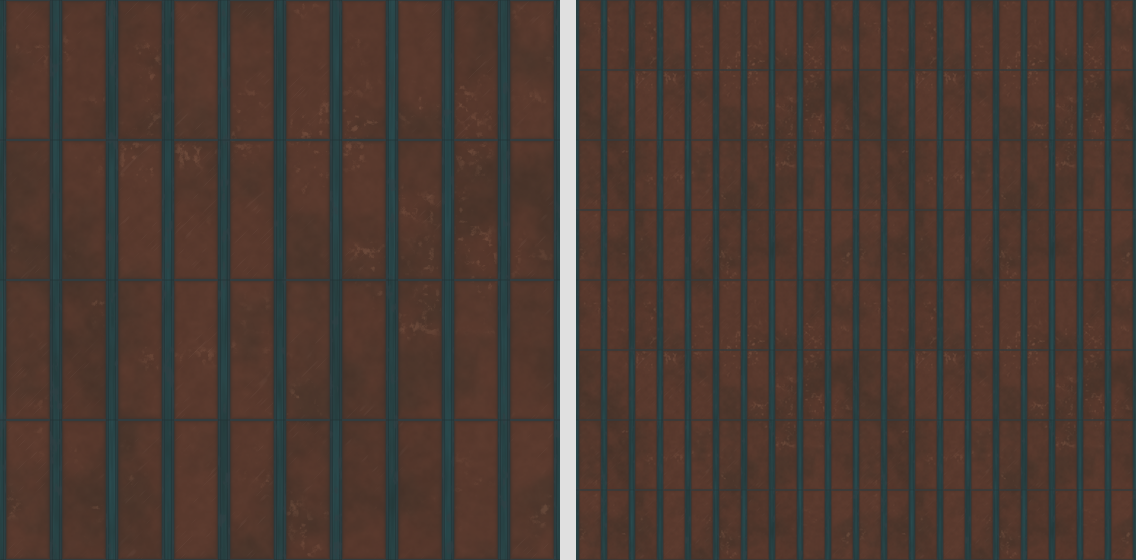
Left: one tile. Right: repeated 2 by 2.
Write a Shadertoy shader that draws this texture.

```glsl
// Rust-brown upright panels, ten across and four down, held by teal metal rails
// with thin slate joints between the rows. Distances to the grid lines shape the
// rails and joints; wrapping value noise adds stains, grain, specks and scratches.

const vec2 REPEATS = vec2(10.0, 4.0);
const float RAIL_HALF = 0.0110;
const float FACE_HALF = 0.0064;
const float JOINT_HALF = 0.0016;

const vec3 PANEL = vec3(0.347, 0.222, 0.176);
const vec3 PANEL_STAIN = vec3(0.285, 0.205, 0.165);
const vec3 PANEL_RIM = vec3(0.235, 0.192, 0.170);
const vec3 RUST = vec3(0.385, 0.225, 0.165);
const vec3 TEAL = vec3(0.160, 0.285, 0.300);
const vec3 TEAL_DARK = vec3(0.150, 0.238, 0.242);
const vec3 SLATE = vec3(0.195, 0.250, 0.268);
const vec3 GROOVE = vec3(0.130, 0.190, 0.200);

float hash(vec2 p) {
    vec3 q = fract(vec3(p.xyx) * 0.1031);
    q += dot(q, q.yzx + 33.33);
    return fract((q.x + q.y) * q.z);
}

// Value noise on a lattice that wraps after a whole number of cells
float noise(vec2 uv, vec2 cells, float seed) {
    vec2 p = uv * cells;
    vec2 i = floor(p);
    vec2 f = p - i;
    f = f * f * (3.0 - 2.0 * f);
    vec2 a = mod(i, cells);
    vec2 b = mod(i + 1.0, cells);
    return mix(mix(hash(a + seed), hash(vec2(b.x, a.y) + seed), f.x),
               mix(hash(vec2(a.x, b.y) + seed), hash(b + seed), f.x), f.y);
}

float fbm(vec2 uv, vec2 cells, float seed) {
    float sum = 0.0;
    float gain = 0.5;
    for (int k = 0; k < 5; k++) {
        sum += gain * noise(uv, cells, seed + float(k) * 17.0);
        cells *= 2.0;
        gain *= 0.5;
    }
    return sum / 0.96875;
}

// Smooth coverage of the band |d| < halfWidth
float band(float d, float halfWidth, float blur) {
    return 1.0 - smoothstep(halfWidth - blur, halfWidth + blur, abs(d));
}

vec3 panelColor(vec2 uv, vec2 edge, float tone) {
    float stain = fbm(uv, vec2(9.0), 3.0);
    float grain = fbm(uv, vec2(64.0), 41.0);
    vec3 col = mix(PANEL, PANEL_STAIN, smoothstep(0.42, 0.78, stain) * 0.85);
    col *= 0.97 + 0.05 * tone + 0.11 * (grain - 0.5);

    // Pale specks gathered in a few patches
    float patches = smoothstep(0.56, 0.76, fbm(uv, vec2(11.0), 90.0));
    float specks = smoothstep(0.56, 0.78, fbm(uv, vec2(96.0), 63.0));
    col += vec3(0.085, 0.065, 0.050) * patches * specks;

    // Faint diagonal scratches; whole-number shear keeps the wrap
    vec2 slant = vec2(uv.x + uv.y, uv.y - uv.x);
    float scratch = smoothstep(0.80, 0.97, noise(slant, vec2(24.0, 260.0), 7.0));
    col += 0.022 * scratch * smoothstep(0.5, 0.7, noise(uv, vec2(13.0), 29.0));

    // Warm rim, then grime close to the frame
    float rim = min(edge.x, edge.y + 0.001);
    float ragged = 0.0035 + 0.004 * stain;
    col = mix(col, RUST, 0.30 * exp(-rim / 0.008) * (1.0 - stain));
    return mix(col, PANEL_RIM, 0.9 * exp(-max(rim, 0.0) / ragged * 1.7));
}

vec3 railColor(vec2 uv, float d, float tone, float blur) {
    float wear = fbm(uv, vec2(60.0, 20.0), 12.0);
    float streak = noise(uv, vec2(420.0, 16.0), 52.0);
    float fade = clamp(0.2 + 0.6 * tone + 0.8 * (wear - 0.5), 0.0, 1.0);
    vec3 face = mix(TEAL, TEAL_DARK, fade);
    vec3 flange = mix(TEAL_DARK, SLATE, 0.35 + 0.6 * wear);
    vec3 col = mix(flange, face, band(d, FACE_HALF, blur));
    col *= 0.95 + 0.10 * streak;

    // Grooves beside the face and along the outer lip
    float inner = band(abs(d) - FACE_HALF, 0.0008, blur);
    float outer = band(abs(d) - RAIL_HALF + 0.0007, 0.0008, blur);
    col = mix(col, GROOVE, 0.65 * inner + 0.45 * outer * (1.0 - inner));
    float chips = smoothstep(0.60, 0.75, fbm(uv, vec2(90.0, 40.0), 75.0));
    return mix(col, SLATE, 0.6 * chips);
}

void mainImage(out vec4 fragColor, in vec2 fragCoord) {
    vec2 uv = fragCoord / iResolution.xy;
    float blur = 0.75 / min(iResolution.x, iResolution.y);

    // Signed distance to the nearest rail and joint, in canvas units
    vec2 grid = uv * REPEATS;
    vec2 d = (fract(grid + 0.5) - 0.5) / REPEATS;
    float panelTone = hash(mod(floor(grid), REPEATS) + 5.0);
    float railTone = hash(mod(vec2(floor(grid.x + 0.5), floor(grid.y)), REPEATS) + 31.0);

    vec2 edge = abs(d) - vec2(RAIL_HALF, JOINT_HALF);
    vec3 col = panelColor(uv, edge, panelTone);

    // Joint between rows, with a darker core
    vec3 joint = mix(SLATE, GROOVE, 0.45 * band(d.y, 0.0006, blur));
    col = mix(col, joint, band(d.y, JOINT_HALF, blur));

    // Rail over the joint, with a hairline where its lengths meet
    vec3 rail = railColor(uv, d.x, railTone, blur);
    rail = mix(rail, GROOVE, 0.6 * band(d.y, 0.0010, blur));
    col = mix(col, rail, band(d.x, RAIL_HALF, blur));

    fragColor = vec4(col, 1.0);
}
```
